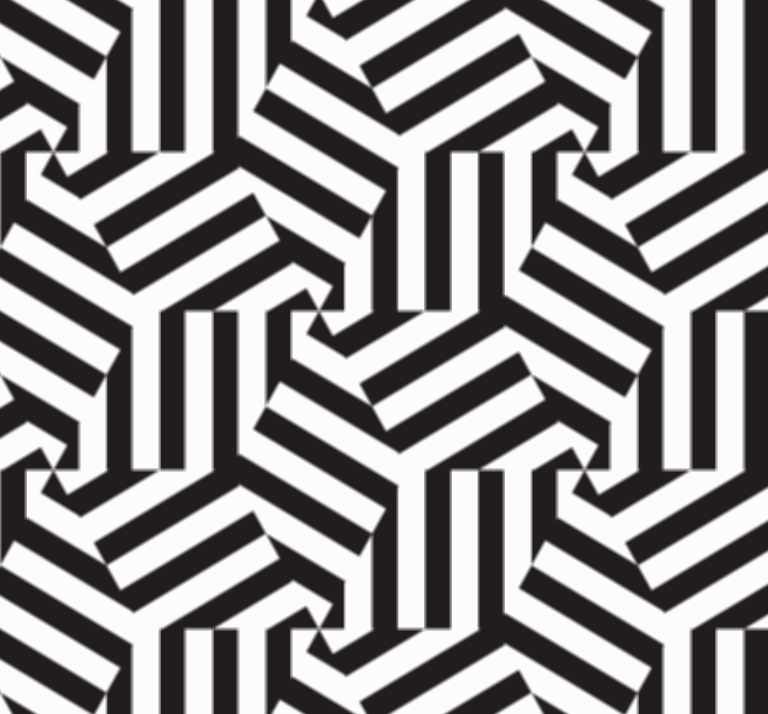
Write a WebGL 2 fragment shader that draws this pattern.

```glsl
#version 300 es
precision highp float;

uniform vec2 u_resolution;
out vec4 outColor;

// Lengths are fractions of the canvas height
#define PINWHEEL vec2(0.4154, 0.5644)
#define COLUMN_STEP 0.3720
#define ROW_STEP 0.4454
#define STRIPES 5.0
#define INK_SHARE 0.478
#define SOFTNESS 0.006
#define SAMPLES 5
#define INK vec3(0.13, 0.11, 0.12)
#define PAPER vec3(0.99, 0.99, 0.99)

const float PI = 3.14159265;
const float SQRT3 = 1.7320508;

// Offset from the nearest point of a hexagonal lattice with unit row spacing
vec2 hexLocal(vec2 p) {
    vec2 cell = vec2(SQRT3, 1.0);
    vec2 a = mod(p + 0.5 * cell, cell) - 0.5 * cell;
    vec2 b = mod(p, cell) - 0.5 * cell;
    return dot(a, a) < dot(b, b) ? a : b;
}

// 1 on an ink stripe, 0 on paper
float inkAt(vec2 p) {
    vec2 q = hexLocal(p / vec2(COLUMN_STEP, ROW_STEP) * vec2(0.5 * SQRT3, 1.0));

    // Six sectors join across hexagon sides into rhombi of three directions
    float sector = floor(atan(q.y, q.x) / (PI / 3.0));
    float turn = sector * 4.0 * PI / 3.0;
    float across = dot(q, vec2(cos(turn), sin(turn)));

    float phase = fract(across * STRIPES / (0.5 * SQRT3));
    return 1.0 - step(INK_SHARE, phase);
}

void main() {
    vec2 p = (gl_FragCoord.xy - PINWHEEL * u_resolution) / u_resolution.y;

    // Average a small grid of samples for soft edges
    float spread = max(SOFTNESS, 1.0 / u_resolution.y);
    float ink = 0.0;
    for (int j = 0; j < SAMPLES; j++) {
        for (int i = 0; i < SAMPLES; i++) {
            vec2 offset = (vec2(i, j) + 0.5) / float(SAMPLES) - 0.5;
            ink += inkAt(p + offset * spread);
        }
    }
    ink /= float(SAMPLES * SAMPLES);

    outColor = vec4(mix(PAPER, INK, ink), 1.0);
}
```
